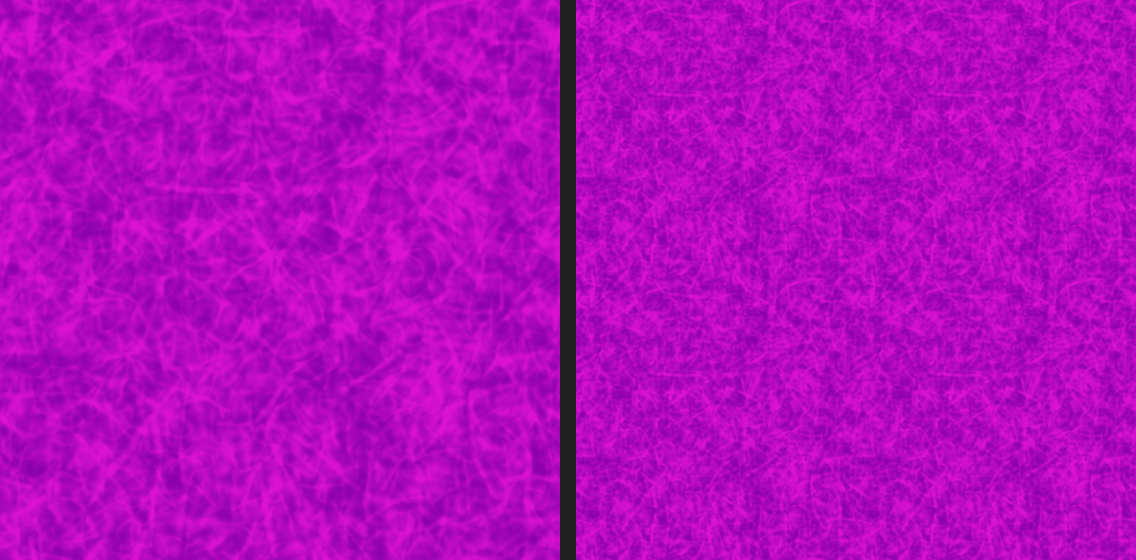
Left: one tile. Right: repeated 2 by 2.
Write a WebGL 2 fragment shader that draws this texture.

```glsl
#version 300 es
precision highp float;

uniform vec2 u_resolution;
out vec4 fragColor;

const float TAU = 6.2831853;
const vec3 DEEP_VIOLET = vec3(0.54, 0.005, 0.665);
const vec3 HOT_MAGENTA = vec3(0.86, 0.072, 0.825);

// Integer hash giving two values in 0..1
vec2 hash2(vec2 cell, float seed) {
    uvec3 v = uvec3(cell, seed) * 1664525u + 1013904223u;
    v.x += v.y * v.z;
    v.y += v.z * v.x;
    v.z += v.x * v.y;
    v ^= v >> 16u;
    v.x += v.y * v.z;
    v.y += v.z * v.x;
    return vec2(v.xy >> 8u) / 16777216.0;
}

// Contribution of one lattice corner to the gradient noise
float corner(vec2 cell, vec2 offset, float period, float seed) {
    float angle = TAU * hash2(mod(cell, period), seed).x;
    return dot(vec2(cos(angle), sin(angle)), offset);
}

// Gradient noise that wraps after a whole number of cells
float wrapNoise(vec2 uv, float period, float seed) {
    vec2 p = uv * period + hash2(vec2(3.0, 8.0), seed);
    vec2 i = floor(p);
    vec2 f = p - i;
    vec2 s = f * f * f * (f * (f * 6.0 - 15.0) + 10.0);
    vec2 e = vec2(1.0, 0.0);
    float low = mix(corner(i, f, period, seed),
                    corner(i + e.xy, f - e.xy, period, seed), s.x);
    float high = mix(corner(i + e.yx, f - e.yx, period, seed),
                     corner(i + e.xx, f - e.xx, period, seed), s.x);
    return mix(low, high, s.y);
}

// Soft mottling from four octaves
float clouds(vec2 uv) {
    return 0.27 * wrapNoise(uv, 7.0, 1.0)
         + 0.42 * wrapNoise(uv, 15.0, 2.0)
         + 0.46 * wrapNoise(uv, 32.0, 3.0)
         + 0.34 * wrapNoise(uv, 64.0, 4.0);
}

// Thin curved lines along the zero crossings of the noise
float veins(vec2 uv, float period, float seed) {
    return 1.0 - smoothstep(0.0, 0.16, abs(wrapNoise(uv, period, seed)));
}

// Scattered, slightly bent strands; width is in cells
float fibres(vec2 uv, float period, float width, float seed) {
    vec2 p = uv * period;
    vec2 home = floor(p);
    float gap = 1.0;
    for (int y = -1; y <= 1; y++)
    for (int x = -1; x <= 1; x++)
    for (int k = 0; k < 2; k++) {
        vec2 cell = home + vec2(x, y);
        vec2 id = mod(cell, period);
        float strand = seed + 3.0 * float(k);
        vec2 centre = hash2(id, strand);
        vec2 shape = hash2(id, strand + 1.0);
        vec2 style = hash2(id, strand + 2.0);

        // Strand frame, with directions leaning towards the vertical
        float turn = TAU * shape.x;
        float angle = turn + 0.25 * sin(2.0 * turn);
        vec2 along = vec2(cos(angle), sin(angle));
        vec2 d = p - cell - centre;
        vec2 q = vec2(dot(d, along), dot(d, vec2(-along.y, along.x)));
        q.y += (style.x - 0.5) * 0.5 * q.x * q.x;

        float halfLength = mix(0.3, 0.8, shape.y);
        q.x = max(abs(q.x) - halfLength, 0.0);
        float body = 1.0 - smoothstep(0.0, width, length(q));
        gap *= 1.0 - body * mix(0.35, 1.0, style.y);
    }
    return 1.0 - gap;
}

void main() {
    vec2 uv = gl_FragCoord.xy / u_resolution;

    // Gentle warp keeps the strands irregular
    vec2 warp = vec2(wrapNoise(uv, 21.0, 11.0), wrapNoise(uv, 21.0, 12.0));
    vec2 bent = uv + 0.007 * warp;

    // Layered brightness
    float tone = 0.33 + clouds(bent);
    tone += 0.21 * veins(bent, 12.0, 21.0);
    tone += 0.17 * veins(bent, 25.0, 22.0);
    tone += 0.38 * fibres(bent, 8.0, 0.075, 31.0);
    tone += 0.28 * fibres(bent, 16.0, 0.1, 41.0);

    tone = smoothstep(-0.18, 1.18, tone);
    fragColor = vec4(mix(DEEP_VIOLET, HOT_MAGENTA, tone), 1.0);
}
```
